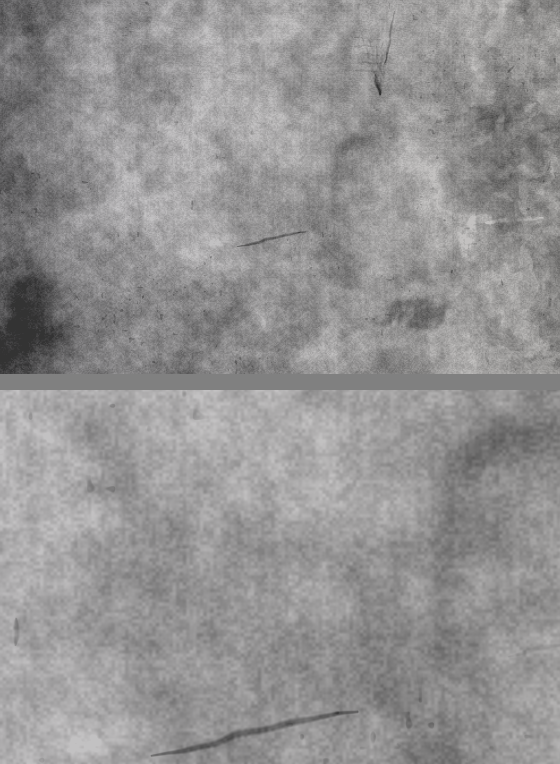
Top: the whole. Bottom: its middle third, enlarged.
Reproduce this texture procedurally as a Shadertoy shader.

```glsl
// Worn grey concrete wall with cloudy stains, flaking, scratches and fine grain.

float hash(vec2 p) {
    return fract(sin(dot(p, vec2(127.1, 311.7))) * 43758.5453);
}

float noise(vec2 p) {
    vec2 i = floor(p), f = fract(p);
    f = f * f * (3.0 - 2.0 * f);
    return mix(mix(hash(i), hash(i + vec2(1, 0)), f.x),
               mix(hash(i + vec2(0, 1)), hash(i + vec2(1, 1)), f.x), f.y);
}

float fbm(vec2 p) {
    float sum = 0.0, amp = 0.5;
    for (int i = 0; i < 6; i++) {
        sum += amp * noise(p);
        p = mat2(1.6, 1.2, -1.2, 1.6) * p + 7.3;
        amp *= 0.5;
    }
    return sum;
}

// Soft elliptical stain
float blob(vec2 p, vec2 centre, vec2 radius) {
    vec2 d = (p - centre) / radius;
    return exp(-dot(d, d));
}

// Line that tapers at both ends
float stroke(vec2 p, vec2 a, vec2 b, float width) {
    vec2 ab = b - a;
    float t = clamp(dot(p - a, ab) / dot(ab, ab), 0.0, 1.0);
    float w = width * (0.25 + 0.75 * sin(3.14159 * t));
    return 1.0 - smoothstep(0.2 * w, w + 0.7 / iResolution.y, length(p - a - ab * t));
}

void mainImage(out vec4 fragColor, in vec2 fragCoord) {
    vec2 p = fragCoord / iResolution.y;
    float aspect = iResolution.x / iResolution.y;
    vec2 warp = vec2(fbm(p * 4.0 + 3.1), fbm(p * 4.0 + 17.7)) - 0.5;
    vec2 q = p + 0.3 * warp;
    vec2 rough = p + 0.006 * (vec2(noise(p * 45.0), noise(p * 45.0 + 31.0)) - 0.5);

    // Cloudy plaster: broad, middle and small mottling
    float tone = 0.592;
    tone += 0.36 * (fbm(q * vec2(3.2, 2.6) + 4.0) - 0.5);
    tone += 0.28 * (fbm(q * vec2(9.0, 7.0) + 21.0) - 0.5);
    tone += 0.20 * (fbm(p * 38.0) - 0.5);
    tone += 0.07 * (fbm(p * vec2(40.0, 4.0) + 9.0) - 0.5);

    // Pale worn areas and dark stains
    tone += 0.07 * blob(q, vec2(0.76, 0.62), vec2(0.20, 0.17));
    tone += 0.06 * blob(q, vec2(0.20, 0.64), vec2(0.10, 0.14));
    tone += 0.06 * blob(q, vec2(1.05, 0.47), vec2(0.15, 0.16));
    tone -= 0.13 * blob(q, vec2(0.82, 0.42), vec2(0.05, 0.06));
    tone -= 0.07 * blob(q, vec2(0.90, 0.62), vec2(0.10, 0.16));
    tone -= 0.15 * blob(q, vec2(1.43, 0.55), vec2(0.15, 0.27));
    tone -= 0.22 * blob(q, vec2(0.0, 0.17), vec2(0.09, 0.14));
    tone -= 0.10 * blob(q, vec2(0.0, 0.52), vec2(0.08, 0.12));
    tone -= 0.10 * smoothstep(0.45, 0.95, length(p - vec2(0.5 * aspect, 0.52)));

    // Ragged flakes, strongest toward the right
    float flake = fbm(q * 13.0 + 50.0);
    float flakeZone = 0.25 + 0.75 * smoothstep(1.1, 1.35, p.x);
    tone += 0.08 * flakeZone * smoothstep(0.55, 0.63, flake);
    tone -= 0.06 * flakeZone * smoothstep(0.42, 0.34, flake);

    // Rubbed dark patch with slanted bristle marks
    float patchMask = blob(p + 0.12 * warp, vec2(1.09, 0.145), vec2(0.14, 0.042));
    float bristle = noise(vec2((rough.x - 0.3 * rough.y) * 75.0, rough.y * 9.0));
    tone -= 0.17 * smoothstep(0.3, 0.65, patchMask) * smoothstep(0.25, 0.65, 0.5 * bristle + 0.5 * fbm(p * 30.0));

    // Long gouge with a pale chipped start
    tone -= 0.20 * stroke(rough, vec2(0.635, 0.341), vec2(0.82, 0.382), 0.0045);
    tone += 0.09 * blob(rough, vec2(0.575, 0.35), vec2(0.03, 0.011));

    // Scratches converging downward, crossed by short ones
    for (int i = 0; i < 5; i++) {
        float k = float(i);
        vec2 top = vec2(0.972 + 0.017 * k, 0.90 - 0.02 * hash(vec2(k, 2.0)));
        tone -= 0.13 * noise(p * 60.0 + k) * stroke(rough, top, vec2(1.015, 0.745), 0.004);
        vec2 side = vec2(0.95, 0.90 - 0.022 * k);
        tone -= 0.12 * noise(p * 50.0 - k) * stroke(rough, side, side + vec2(0.065, -0.004), 0.0025);
    }
    tone -= 0.14 * stroke(rough, vec2(1.03, 0.83), vec2(1.055, 0.97), 0.003);
    tone -= 0.16 * stroke(rough, vec2(1.005, 0.80), vec2(1.016, 0.745), 0.006);

    // Pale trowel smears on the right
    float smear = stroke(rough, vec2(1.23, 0.29), vec2(1.265, 0.43), 0.025)
                + stroke(rough, vec2(1.30, 0.65), vec2(1.43, 0.72), 0.022)
                + stroke(rough, vec2(1.30, 0.405), vec2(1.45, 0.42), 0.010);
    tone += 0.13 * smear * smoothstep(0.35, 0.6, fbm(p * 24.0 + 5.0));

    // Scattered faint scratches and dark nicks
    for (int i = 0; i < 26; i++) {
        float k = float(i);
        vec2 a = vec2(hash(vec2(k, 5.0)) * aspect, hash(vec2(k, 9.0)));
        float angle = 6.2832 * hash(vec2(k, 13.0));
        float size = mix(0.004, 0.11, pow(hash(vec2(k, 17.0)), 2.0));
        float strength = mix(0.15, 0.04, smoothstep(0.01, 0.05, size));
        tone -= strength * stroke(rough, a, a + size * vec2(cos(angle), sin(angle)), 0.0035);
    }

    // Curved trowel line, pits and grain
    float arc = abs(length(p - vec2(0.70, -0.03)) - 0.18);
    tone -= 0.04 * smoothstep(0.004, 0.0, arc) * smoothstep(0.72, 0.8, p.x);
    tone -= 0.10 * smoothstep(0.86, 0.95, noise(p * 95.0)) * smoothstep(0.5, 0.6, fbm(p * 6.0 + 70.0));
    tone += 0.10 * (noise(p * 330.0) - 0.5) + 0.06 * (noise(p * 170.0 + 11.0) - 0.5);

    vec3 tint = mix(vec3(1.0, 0.993, 1.008), vec3(1.006, 0.998, 0.988), p.x / aspect);
    fragColor = vec4(clamp(tone, 0.2, 0.76) * tint, 1.0);
}
```
